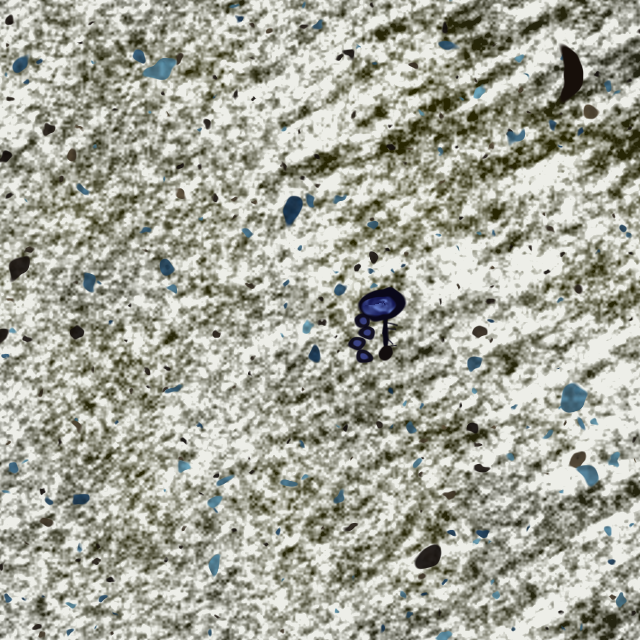
This texture is drawn by a three.js fragment shader. Its source:

```glsl
// Weathered pale stone with slanted streaks, blue and brown flecks, and a glossy blue bead with tendrils.
varying vec2 vUv;

float hash(vec2 p) {
  return fract(sin(dot(p, vec2(127.1, 311.7))) * 43758.5453);
}

float noise(vec2 p) {
  vec2 i = floor(p), f = fract(p);
  f = f * f * (3.0 - 2.0 * f);
  return mix(mix(hash(i), hash(i + vec2(1, 0)), f.x),
             mix(hash(i + vec2(0, 1)), hash(i + vec2(1, 1)), f.x), f.y);
}

mat2 turn(float a) {
  return mat2(cos(a), -sin(a), sin(a), cos(a));
}

float cover(float d) {
  return 1.0 - smoothstep(-0.0015, 0.0015, d);
}

// Approximate distance to an ellipse
float ellipse(vec2 p, vec2 r) {
  return (length(p / r) - 1.0) * min(r.x, r.y);
}

float segment(vec2 p, vec2 a, vec2 b) {
  vec2 ab = b - a;
  return length(p - a - ab * clamp(dot(p - a, ab) / dot(ab, ab), 0.0, 1.0));
}

// Mottled grain, combed into slanted streaks towards the right
vec3 stone(vec2 p) {
  vec2 q = turn(0.5) * p;
  q.y += 0.012 * (noise(p * 14.0) - 0.5);
  float streaked = smoothstep(0.15, 1.0, p.x + 0.25 * p.y);
  float tone = 0.71 + 0.05 * (1.0 - streaked);
  tone += 0.65 * (noise(q * vec2(115, 150)) - 0.5);
  tone += 0.45 * (noise(q * vec2(50, 75) + 31.0) - 0.5);
  tone += 0.42 * (noise(p * 250.0 + 7.0) - 0.5);
  tone += 0.28 * (noise(p * 6.0 + 3.0) - 0.5);
  tone += streaked * 0.75 * (noise(q * vec2(10, 50) + 17.0) - 0.5);
  tone += streaked * 0.3 * (noise(q * vec2(22, 95) + 53.0) - 0.5);
  float stain = exp(-9.0 * dot(p - vec2(0.5, 0.68), p - vec2(0.5, 0.68)));
  tone = clamp(tone - 0.08 * stain, 0.13, 0.93);
  float warmth = (0.93 - tone) * (0.4 + noise(p * 9.0) + 0.5 * stain);
  return vec3(tone) + vec3(0.02, 0.01, -0.09) * warmth + vec3(0.0, 0.005, -0.02);
}

// One ragged fleck in some of the cells of a grid
vec3 flecks(vec3 col, vec2 p, float cells, float density, float blueShare) {
  vec2 g = p * cells;
  vec2 id = floor(g) + cells * 1.7;
  vec2 jitter = vec2(hash(id + 0.3), hash(id + 5.1)) - 0.5;
  vec2 d = fract(g) - 0.5 - 0.42 * jitter;
  d += 0.16 * (vec2(noise(g * 5.0), noise(g * 5.0 + 40.0)) - 0.5);
  float size = mix(0.09, 0.22, pow(hash(id + 9.7), 2.0));
  d = turn(6.28 * hash(id + 2.9)) * d;
  float mask = cover(ellipse(d, size * vec2(1.15, mix(0.5, 1.0, hash(id + 6.3)))) / cells);
  mask *= step(hash(id + 12.0), density);
  vec3 blue = mix(vec3(0.06, 0.17, 0.28), vec3(0.34, 0.54, 0.62), hash(id + 15.0));
  vec3 brown = mix(vec3(0.07, 0.05, 0.04), vec3(0.3, 0.25, 0.17), pow(hash(id + 18.0), 2.0));
  vec3 tint = mix(brown, blue, step(hash(id + 21.0), blueShare));
  tint *= 0.75 + 0.5 * noise(p * 130.0);
  return mix(col, tint, 0.92 * mask);
}

// Domed blue bead trailing small rings and dark threads
vec3 bead(vec3 col, vec2 p) {
  vec3 ink = vec3(0.04, 0.03, 0.10);
  vec2 w = p + 0.006 * (vec2(noise(p * 70.0), noise(p * 70.0 + 9.0)) - 0.5);
  for (int i = 0; i < 7; i++) {
    float k = float(i);
    vec2 root = vec2(0.006, -0.02 - 0.008 * k);
    vec2 tip = root + vec2(0.035 * (hash(vec2(k, 3.0)) - 0.25), -0.012 + 0.016 * hash(vec2(k, 8.0)));
    col = mix(col, ink, 0.85 * cover(segment(w, root, tip) - 0.001));
  }
  float stem = segment(w, vec2(0.008, -0.015), vec2(0.004, -0.075));
  col = mix(col, ink * 0.8, cover(stem - 0.003));
  col = mix(col, vec3(0.07, 0.05, 0.05), cover(ellipse(w - vec2(0.005, -0.078), vec2(0.011, 0.013))));
  for (int i = 0; i < 4; i++) {
    float k = float(i);
    vec2 c = vec2(-0.031 + 0.008 * sin(k * 2.2), -0.025 - 0.019 * k);
    float d = ellipse(w - c, vec2(0.012, 0.011));
    vec3 ring = mix(ink, vec3(0.2, 0.23, 0.5), cover(d + 0.006));
    col = mix(col, ring, 0.95 * cover(d));
  }
  vec2 q = turn(0.15) * w;
  float dome = ellipse(q, vec2(0.036, 0.025));
  float sheen = noise(vec2(atan(q.y, q.x) * 1.5, length(q) * 170.0) + 20.0);
  vec3 glass = mix(vec3(0.08, 0.09, 0.32), vec3(0.42, 0.52, 0.82), sheen * sheen);
  glass = mix(ink, glass, cover(ellipse(q + vec2(0.006, 0.003), vec2(0.026, 0.016))));
  return mix(col, glass, cover(dome));
}

void main() {
  vec2 p = vUv;
  vec3 col = stone(p);

  // Flecks from fine to coarse
  col = flecks(col, p, 37.0, 0.17, 0.4);
  col = flecks(col, p + 0.013, 19.0, 0.26, 0.6);
  col = flecks(col, p + 0.031, 9.0, 0.2, 0.75);

  // Dark curved sliver near the upper right
  vec2 s = p - vec2(0.897, 0.885);
  s.x += 9.0 * s.y * s.y + 0.006 * (noise(p * 60.0) - 0.5);
  col = mix(col, vec3(0.09, 0.06, 0.04), cover(ellipse(s, vec2(0.015, 0.045))));

  col = bead(col, p - vec2(0.597, 0.525));
  gl_FragColor = vec4(col, 1.0);
}
```
